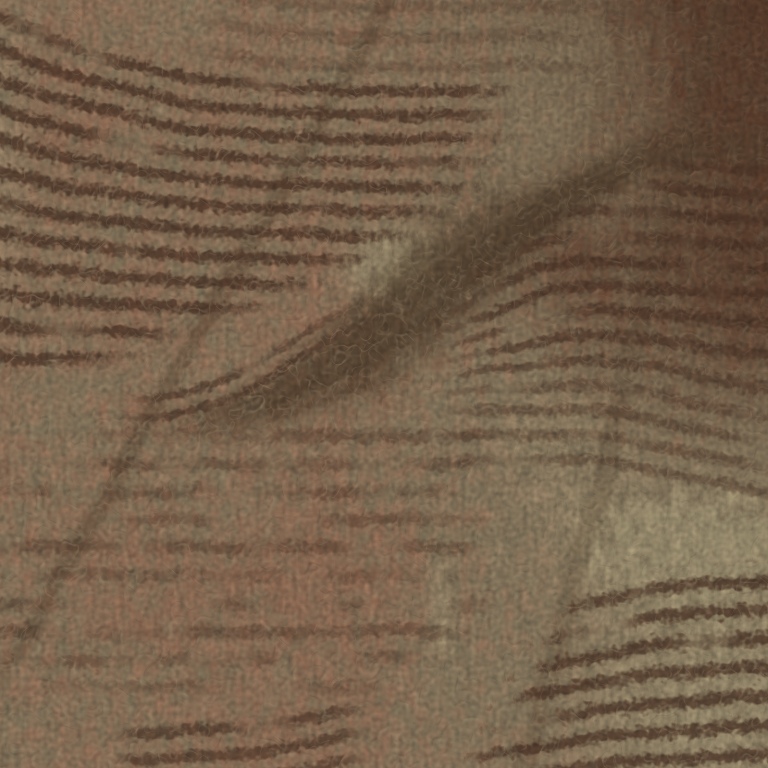
Give the GLSL for this background, as a WebGL 1 fragment shader.

```glsl
precision highp float;
// Weathered, folded parchment: families of curved ink rows bend around a dark
// diagonal fold. Each family is a warped height cut into rows and masked to its
// region; gradient noise gives the stains, broken strokes and fine wrinkles.
uniform vec2 u_resolution;

vec2 gradient(vec2 cell) {
  vec2 h = vec2(dot(cell, vec2(127.1, 311.7)), dot(cell, vec2(269.5, 183.3)));
  return 2.0 * fract(sin(h) * 43758.5) - 1.0;
}

float noise(vec2 p) {
  vec2 i = floor(p), f = fract(p);
  vec2 u = f * f * (3.0 - 2.0 * f);
  vec2 e = vec2(1.0, 0.0);
  float low = mix(dot(gradient(i), f), dot(gradient(i + e), f - e), u.x);
  float high = mix(dot(gradient(i + e.yx), f - e.yx), dot(gradient(i + 1.0), f - 1.0), u.x);
  return mix(low, high, u.y);
}

float fbm(vec2 p) {
  float sum = 0.0, gain = 0.6;
  for (int i = 0; i < 4; i++) {
    sum += gain * noise(p);
    p = p * 2.03 + 17.3;
    gain *= 0.6;
  }
  return sum;
}

float above(float edge, float soft, float v) {
  return smoothstep(edge - soft, edge + soft, v);
}

float below(float edge, float soft, float v) {
  return 1.0 - above(edge, soft, v);
}

float spot(vec2 p, vec2 center, vec2 size) {
  vec2 d = (p - center) / size;
  return exp(-dot(d, d));
}

// Grainy strokes on every whole value of v; gaps grow with the cut level
float strokes(float v, vec2 p, float cut) {
  v += 0.16 * noise(p * vec2(14.0, 9.0));
  float row = floor(v + 0.5);
  float d = abs(v - row) + 0.25 * noise(p * vec2(75.0, 110.0)) + 0.25 * noise(p * 170.0);
  float run = noise(vec2(p.x * 10.0 + row * 5.3, row * 3.7 + 0.4)) + 0.3 * noise(p * vec2(45.0, 30.0));
  return below(0.21, 0.14, d) * smoothstep(cut - 0.22, cut + 0.22, run);
}

// Soft shadow along a slanted line: x = base + lean * y
float crease(vec2 p, float base, float lean) {
  float d = abs(p.x - base - lean * p.y + 0.012 * noise(p * 7.0));
  return below(0.013 + 0.008 * noise(p * 12.0), 0.007, d);
}

// Short thin lines where warped noise crosses zero
float wrinkles(vec2 p, float scale) {
  vec2 q = scale * (p + 0.006 * vec2(noise(p * 60.0), noise(p * 60.0 + 50.0)));
  return below(0.06, 0.05, abs(noise(q))) * above(0.0, 0.15, noise(q * 0.6 + 7.0));
}

void main() {
  vec2 uv = gl_FragCoord.xy / u_resolution;
  vec2 p = uv + 0.005 * vec2(noise(uv * 9.0), noise(uv * 11.0 + 30.0));
  float x = p.x, y = p.y;

  // Parchment ground: rosy and olive stains with a vertical weave
  float mottle = fbm(uv * vec2(55.0, 35.0));
  float stain = fbm(uv * 6.0) + 0.5 * noise(uv * vec2(70.0, 12.0));
  float rosy = 0.5 + 0.7 * stain + 1.4 * mottle - 0.4 * above(0.58, 0.12, x);
  rosy += 0.2 * spot(uv, vec2(0.35, 0.18), vec2(0.25, 0.2));
  vec3 color = mix(vec3(0.5, 0.445, 0.35), vec3(0.525, 0.395, 0.31), clamp(rosy, 0.0, 1.0));

  // Pale worn patches with ragged borders
  float pale = 0.9 * spot(uv, vec2(0.52, 0.655), vec2(0.075, 0.06));
  pale += 0.5 * spot(uv, vec2(0.575, 0.21), vec2(0.025, 0.12));
  pale += spot(uv, vec2(0.91, 0.29), vec2(0.15, 0.08));
  pale += 0.65 * spot(uv, vec2(0.95, 0.08), vec2(0.24, 0.17));
  pale += 0.4 * spot(uv, vec2(0.0, 0.8), vec2(0.05, 0.3));
  pale += 0.4 * spot(uv, vec2(0.72, 0.43), vec2(0.12, 0.1));
  pale = smoothstep(0.1, 0.85, pale * (1.0 + 0.8 * stain + 1.4 * mottle));
  color = mix(color, vec3(0.575, 0.53, 0.415), 0.9 * pale);

  // Brown shade in the upper right
  float shade = 0.85 * smoothstep(0.65, 1.0, uv.x + 0.12 * stain) * smoothstep(0.35, 0.66, uv.y);
  shade += 0.3 * above(0.9, 0.18, uv.y) * above(0.62, 0.2, uv.x);
  shade += 0.35 * spot(uv, vec2(0.7, 0.68), vec2(0.13, 0.1));
  shade = clamp(shade * (1.0 + 0.5 * mottle), 0.0, 1.0);
  color = mix(color, vec3(0.295, 0.185, 0.13), 0.85 * shade);

  // Long slanted creases
  float creases = crease(uv, -0.065, 0.57) * above(0.12, 0.06, y) + 0.7 * crease(uv, 0.685, 0.255);
  color = mix(color, vec3(0.33, 0.27, 0.2), 0.42 * creases * (1.0 + mottle));

  // Fold: an S-shaped spine, widest near the center, streaked along its length
  float spine = 0.442 + 0.37 * smoothstep(0.2, 0.95, x);
  float girth = 0.026 + 0.05 * spot(vec2(x, 0.0), vec2(0.54, 0.0), vec2(0.14, 1.0));
  float across = (y - spine) / girth;
  float fold = exp(-pow(abs(across + 0.4 * stain + 0.5 * mottle), 2.8)) * above(0.28, 0.1, x);
  fold *= 0.95 + 0.5 * noise(vec2(x * 9.0, across * 4.0)) + 0.5 * mottle;
  fold *= 1.0 - 0.5 * above(0.85, 0.1, x);
  color = mix(color, vec3(0.295, 0.23, 0.165), 0.85 * clamp(fold, 0.0, 1.0));

  // Upper left rows sag to the right and end along a curved border
  float sag = 0.015 + 0.08 * pow(clamp((y - 0.53) / 0.35, 0.0, 1.1), 1.3);
  float reach = 1.0 - min(x / 0.48, 1.0);
  float height = y + sag * (1.0 - reach * reach);
  float drop = max(0.87 - y, 0.0);
  float region = below(0.64 - 4.3 * drop * drop, 0.05, x + 0.1 * mottle) * above(0.515, 0.02, y);
  float rows = strokes((height - 0.977) / 0.04, p, -0.34);
  float ink = rows * mix(region, 0.35 * above(0.27, 0.06, x) * below(0.78, 0.06, x), above(0.995, 0.004, height));

  // Right rows fan out below the fold
  float lift = smoothstep(0.45, 0.62, y), left = max(0.78 - x, 0.0);
  height = y + 2.0 * lift * left * left + mix(0.2, 0.06, lift) * max(x - 0.78, 0.0);
  region = above(0.6, 0.05, x) * below(spine - 0.015, 0.025, y) * above(0.385, 0.02, height);
  ink += (0.6 + 0.35 * lift) * strokes((height - 0.629) / 0.0325, p, -0.22) * region;

  // Lower right rows curve down to the left
  height = y + (0.25 + 1.3 * y) * ((1.0 - x) * (1.0 - x) - 0.029);
  region = above(0.625 + 0.58 * y, 0.03, x + 0.1 * mottle) * below(0.251, 0.006, height);
  ink += strokes((height - 0.118) / 0.0365, p, -0.34) * region;

  // Tail rows running into the fold
  height = y - 0.45 * max(x - 0.2, 0.0) * smoothstep(0.1, 0.45, x);
  region = above(0.18, 0.04, x) * below(0.45, 0.08, x) * below(0.03, 0.008, abs(height - 0.465));
  ink += 0.8 * strokes((height - 0.482) / 0.027, p, -0.3) * region;

  // Faint broken rows in the lower left, then a rising pair at the bottom
  region = below(0.62, 0.03, x) * above(0.1, 0.015, y) * below(0.46, 0.01, y);
  ink += 0.55 * strokes((y - 0.323) / 0.0365, p, 0.02) * region;
  left = max(x - 0.15, 0.0);
  height = y - 0.35 * left * left;
  region = above(0.16, 0.02, x) * below(0.46, 0.03, x) * below(0.058, 0.006, height);
  ink += 0.85 * strokes((height - 0.044) / 0.034, p, -0.3) * region;
  color = mix(color, vec3(0.28, 0.19, 0.14), 0.76 * clamp(ink, 0.0, 1.0));

  // Fine wrinkles, each lit beside its shadow, and grain
  float relief = wrinkles(uv, 62.0) - 0.6 * wrinkles(uv + vec2(0.002, -0.003), 62.0);
  relief += 0.8 * wrinkles(uv + 3.0, 85.0);
  color = mix(color, vec3(0.54, 0.47, 0.38), 0.3 * max(relief, 0.0) * (1.0 - 0.7 * shade));
  color *= 1.0 + 0.1 * min(relief, 0.0);
  color *= 1.0 + 0.16 * mottle + 0.22 * noise(uv * 150.0) + 0.12 * noise(uv * vec2(160.0, 30.0));
  gl_FragColor = vec4(color, 1.0);
}
```
